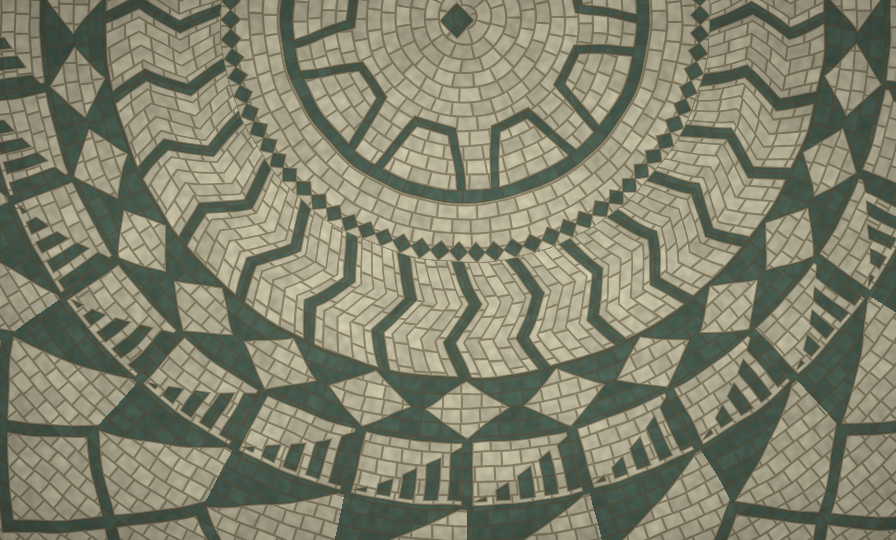
A Shadertoy shader for this pattern:

```glsl
// Round stone mosaic: petal medallion, chevron ring, diamond band and a striped star border.
const float TAU = 6.2831853;
const float CANVAS_HEIGHT = 4.62;
const vec2 HUB = vec2(3.98, 4.47);
const vec3 CREAM = vec3(0.73, 0.71, 0.61);
const vec3 GREEN = vec3(0.29, 0.37, 0.32);
const vec3 GROUT = vec3(0.45, 0.42, 0.32);

float hash(vec2 p) {
    return fract(sin(dot(p, vec2(127.1, 311.7))) * 43758.5);
}

float corner(vec2 cell, vec2 offset) {
    float a = TAU * hash(cell);
    return dot(vec2(cos(a), sin(a)), offset);
}

float gradientNoise(vec2 p) {
    vec2 i = floor(p), f = p - i, e = vec2(0, 1);
    vec2 u = f * f * (3.0 - 2.0 * f);
    return mix(mix(corner(i, f), corner(i + e.yx, f - e.yx), u.x),
               mix(corner(i + e, f - e), corner(i + 1.0, f - 1.0), u.x), u.y);
}

// Distance to a repeated mark, in cells
float fold(float x) { return abs(fract(x + 0.5) - 0.5); }

float fill(float d, float px) { return 1.0 - smoothstep(-px, px, d); }

// Brick courses: x runs along a course, y across; gives joint distance and tile tone
vec2 bricks(vec2 p, vec2 size) {
    float row = floor(p.y / size.y);
    float along = p.x / size.x + hash(vec2(row, 3.0));
    float d = min(fold(along) * size.x, fold(p.y / size.y) * size.y);
    return vec2(d, hash(vec2(floor(along), row)));
}

vec2 ringBricks(float r, float angle, float height, float width) {
    float mid = (floor(r / height + 0.2) + 0.3) * height;
    float count = max(3.0, round(TAU * mid / width));
    return bricks(vec2(angle / TAU * count * width, r + 0.2 * height), vec2(width, height));
}

// Angular offset of the chevron lines along the radius
float chevron(float r) {
    float a = mix(0.0, 0.073, clamp((r - 2.07) / 0.38, 0.0, 1.0));
    a -= 0.083 * clamp((r - 2.45) / 0.33, 0.0, 1.0);
    return a + 0.052 * clamp((r - 2.78) / 0.33, 0.0, 1.0);
}

// Outlined trapezoids standing on the inner ring
float petals(float r, float angle) {
    float step9 = TAU / 9.0;
    float a = fold((angle + 0.275) / step9) * step9;
    vec2 p = r * vec2(sin(a), cos(a));
    float d = max((p.x - 0.16 - 0.46 * (p.y - 0.97)) * 0.91, 0.97 - p.y);
    return max(abs(d) - 0.036, r - 1.53);
}

float medallion(vec2 p, float r, float angle) {
    vec2 c = abs(p - vec2(-0.07, -0.03));
    float d = min((c.x + c.y - 0.14) * 0.707, petals(r, angle));
    d = min(d, abs(r - 1.53) - 0.052);
    float bead = fold((angle + 0.03) * 78.0 / TAU) * TAU / 78.0 * r;
    return min(d, (bead + abs(r - 2.01) - 0.08) * 0.707);
}

float diamondBand(float r, float cell, float arc) {
    float x = fold(cell) * arc, y = abs(r - 3.36);
    float gem = (0.085 - 0.25 * x - 0.34 * y) / 0.422;
    return max(gem, y - 0.28);
}

float starBorder(float r, float cell, float arc) {
    float f = fract(cell), peak = 1.0 - abs(2.0 * f - 1.0);
    float stripe = (0.22 - fold(f * 5.0)) * arc / 5.0;
    stripe = max(stripe, max(r - 4.14, (4.18 - 0.53 * f - r) * 0.87));
    float spoke = max(fold(cell) * arc - 0.042, abs(r - 3.92) - 0.29);
    float wedge = max(4.18 - r, (r - 4.18 - 0.57 * (1.0 - f)) * 0.87);
    float zigzag = abs(r - 4.77 - 0.51 * peak) * 0.75 - 0.048;
    float outer = abs(r - 5.85 + 0.57 * peak) * 0.72 - 0.048;
    return min(min(stripe, spoke), min(wedge, min(zigzag, outer)));
}

void mainImage(out vec4 fragColor, in vec2 fragCoord) {
    float px = CANVAS_HEIGHT / iResolution.y;
    vec2 pos = fragCoord * px;
    vec2 p = pos - HUB;
    // Hand-laid wobble
    p += 0.022 * vec2(gradientNoise(pos * 3.0), gradientNoise(pos * 3.0 + 19.0));
    float r = length(p), angle = atan(p.x, -p.y);

    // Outer bands share one slightly uneven angular repeat
    float outerStep = TAU / 27.0;
    float cell = (angle - 0.0035 - 0.038 * sin(2.0 * angle)) / outerStep;
    float arc = outerStep * r;

    // Green shapes and tile layout
    float d = medallion(p, r, angle);
    d = min(d, min(diamondBand(r, cell, arc), starBorder(r, cell, arc)));
    vec2 tile = ringBricks(r, angle, 0.125, 0.17);
    if (r > 2.1 && r < 3.09) {
        float bent = (angle + 0.038 - chevron(r)) * 28.0 / TAU;
        d = min(d, fold(bent) * TAU / 28.0 * r * 0.88 - 0.045);
        tile = bricks(vec2(r, bent * 0.6), vec2(0.18, 0.12));
    }

    // Stone tones, joints and soft uneven light
    float green = fill(d, px * 0.6);
    vec3 color = mix(CREAM, GREEN, green) * (0.92 + 0.13 * tile.y);
    color *= 1.0 + 0.12 * gradientNoise(pos * 14.0);
    float joint = fill(min(tile.x, abs(d)) - 0.009, px * 0.7);
    color = mix(color, mix(GROUT, GROUT * 0.75, green), joint * 0.75);
    vec2 v = fragCoord / iResolution.xy - vec2(0.52, 0.5);
    color *= 1.03 - 0.6 * dot(v, v) + 0.06 * gradientNoise(pos * 0.9);
    fragColor = vec4(color, 1.0);
}
```
